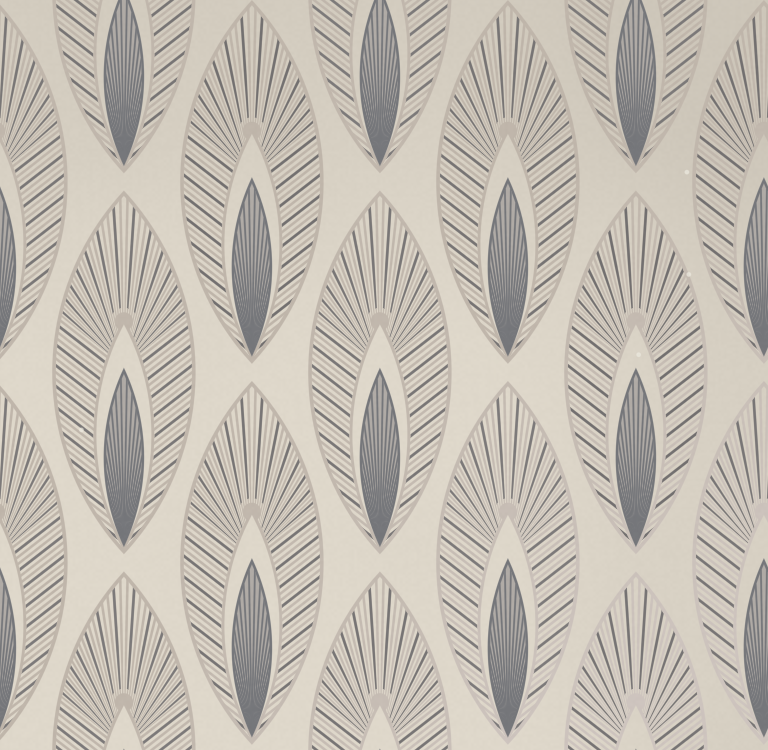
A WebGL 2 fragment shader for this pattern:

```glsl
#version 300 es
precision highp float;

uniform vec2 u_resolution;
out vec4 fragColor;

// Layout: one unit is the width of a repeat
const float REPEATS_ACROSS = 3.0;
const vec2 PERIOD = vec2(1.0, 1.488);
const vec2 FIRST_CENTRE = vec2(0.984, 2.219);

// Leaf shapes: half width, half height; heights are relative to the feather centre
const vec2 FEATHER_SIZE = vec2(0.273, 0.700);
const vec2 HOLLOW_SIZE = vec2(0.113, 0.443);
const vec2 EYE_SIZE = vec2(0.079, 0.350);
const float HOLLOW_Y = -0.244;
const float EYE_Y = -0.332;

// Barbs: a fan above, parallel strokes below
const float FAN_Y = 0.023;
const float FAN_LIMIT = 0.91;
const float FAN_STEP = 0.130;
const float SIDE_STEP = 0.064;
const float CROWN_RADIUS = 0.036;
const float EYE_RAY_STEP = 0.036;

// Half widths of lines
const float OUTLINE = 0.0070;
const float PALE_BARB = 0.0050;
const float DARK_BARB = 0.0052;
const float EYE_OUTLINE = 0.0050;
const float EYE_RAY = 0.0036;

// Colours
const vec3 PAPER_LIGHT = vec3(0.872, 0.845, 0.793);
const vec3 PAPER_SHADE = vec3(0.805, 0.778, 0.728);
const vec3 TAUPE = vec3(0.750, 0.712, 0.668);
const vec3 TAUPE_SHEEN = vec3(0.805, 0.768, 0.745);
const vec3 GREY = vec3(0.465, 0.455, 0.455);
const vec3 EYE_DARK = vec3(0.460, 0.465, 0.480);
const vec3 EYE_PALE = vec3(0.690, 0.670, 0.650);
const vec3 SPECK = vec3(0.930, 0.920, 0.880);

float hash(vec2 p) {
    return fract(sin(dot(p, vec2(127.1, 311.7))) * 43758.5453);
}

float noise(vec2 p) {
    vec2 i = floor(p), f = fract(p);
    f = f * f * (3.0 - 2.0 * f);
    return mix(mix(hash(i), hash(i + vec2(1, 0)), f.x),
               mix(hash(i + vec2(0, 1)), hash(i + vec2(1, 1)), f.x), f.y);
}

// Signed distance to a pointed leaf made of two arcs
float leaf(vec2 p, vec2 size) {
    float radius = dot(size, size) / (2.0 * size.x);
    return length(vec2(abs(p.x) + radius - size.x, p.y)) - radius;
}

float cover(float d, float px) {
    return 1.0 - smoothstep(-0.75 * px, 0.75 * px, d);
}

// Distance from the middle of a band when the axis is cut into bands
float band(float t) {
    return abs(fract(t) - 0.5);
}

void main() {
    vec2 uv = gl_FragCoord.xy / u_resolution;
    float px = REPEATS_ACROSS / u_resolution.x;
    vec2 p = gl_FragCoord.xy * px;

    // Paper with soft uneven light and fine grain
    float shade = 0.75 * smoothstep(0.45, 1.05, uv.y) + 0.5 * smoothstep(0.6, 1.0, uv.x);
    shade += 0.16 * (noise(p * 2.5) - 0.5);
    vec3 colour = mix(PAPER_LIGHT, PAPER_SHADE, clamp(shade, 0.0, 1.0));

    // Nearest feather of the two staggered grids
    vec2 q = vec2(0.0), id = vec2(0.0);
    float feather = 1e3;
    for (int i = 0; i < 2; i++) {
        vec2 cell = (p - FIRST_CENTRE) / PERIOD + 0.5 * float(i);
        vec2 local = (fract(cell + 0.5) - 0.5) * PERIOD;
        float d = leaf(local, FEATHER_SIZE);
        if (d < feather) {
            feather = d;
            q = local;
            id = floor(cell + 0.5) + 17.0 * float(i);
        }
    }
    float hollow = leaf(q - vec2(0.0, HOLLOW_Y), HOLLOW_SIZE);
    float eye = leaf(q - vec2(0.0, EYE_Y), EYE_SIZE);
    float sheen = clamp(smoothstep(-0.1, 0.9, uv.x - uv.y) + 0.25 * (hash(id) - 0.5), 0.0, 1.0);
    vec3 taupe = mix(TAUPE, TAUPE_SHEEN, sheen);
    vec3 grey = GREY + 0.05 * (hash(id + 3.0) - 0.5);

    // Barb coordinate, continuous from the fan into the sides
    vec2 ray = vec2(abs(q.x), q.y - FAN_Y);
    float side = dot(ray, vec2(cos(FAN_LIMIT), -sin(FAN_LIMIT)));
    bool inFan = side < 0.0;
    float barb = inFan ? atan(ray.x, ray.y) / FAN_STEP : FAN_LIMIT / FAN_STEP + side / SIDE_STEP;
    float gap = inFan ? length(ray) * FAN_STEP : SIDE_STEP;
    float pale = band(barb * 3.0) * gap / 3.0 - min(PALE_BARB, 0.09 * gap);
    float dark = band(barb) * gap - min(DARK_BARB, 0.10 * gap);

    // Barbs, crown and outlines
    float crown = length(q - vec2(0.0, HOLLOW_Y + HOLLOW_SIZE.y));
    float vane = max(feather, -hollow);
    colour = mix(colour, taupe, cover(max(pale, vane), px));
    colour = mix(colour, taupe, cover(max(crown - CROWN_RADIUS, vane), px));
    colour = mix(colour, grey, cover(max(max(dark, vane + OUTLINE), 1.5 * CROWN_RADIUS - crown), px));
    float hollowLine = max(abs(hollow) - 0.8 * OUTLINE, feather);
    colour = mix(colour, taupe, cover(min(abs(feather) - OUTLINE, hollowLine), px));

    // Eye with rays rising from its lower tip
    vec2 tip = q - vec2(0.0, EYE_Y - EYE_SIZE.y);
    float rays = band(atan(tip.x, tip.y) / EYE_RAY_STEP) * EYE_RAY_STEP * length(tip) - EYE_RAY;
    vec3 eyeColour = mix(EYE_PALE, EYE_DARK, cover(min(rays, -eye - 2.0 * EYE_OUTLINE), px));
    colour = mix(colour, eyeColour, cover(eye, px));

    // Sparse pale specks
    vec2 spot = floor(p * 5.0);
    vec2 offset = fract(p * 5.0) - 0.2 - 0.6 * vec2(hash(spot + 5.0), hash(spot + 9.0));
    float speck = cover(length(offset) / 5.0 - 0.009, px) * step(0.97, hash(spot));
    colour = mix(colour, SPECK, 0.7 * speck);
    colour += 0.012 * (noise(p * 90.0) - 0.5);
    fragColor = vec4(colour, 1.0);
}
```
